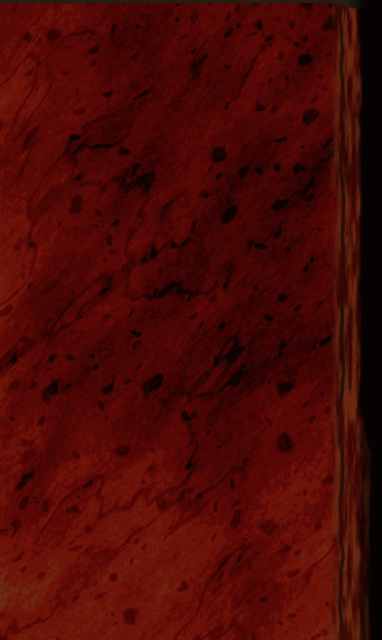
This texture is drawn by a WebGL 2 fragment shader. Its source:

```glsl
#version 300 es
precision highp float;
// Worn dark red leather cover with diagonal stains and a rubbed spine on the right.

uniform vec2 u_resolution;
out vec4 outColor;

const vec3 BLACK = vec3(0.025, 0.008, 0.004);
const vec3 STAIN = vec3(0.06, 0.01, 0.004);
const vec3 OXBLOOD = vec3(0.20, 0.01, 0.01);
const vec3 CRIMSON = vec3(0.28, 0.02, 0.01);
const vec3 RED = vec3(0.35, 0.03, 0.02);
const vec3 RUST = vec3(0.43, 0.07, 0.03);
const vec3 TAN = vec3(0.42, 0.18, 0.07);
const vec3 BACKDROP = vec3(0.15, 0.11, 0.06);

float hash(vec2 p) {
  vec3 q = fract(vec3(p.xyx) * 0.1031);
  q += dot(q, q.yzx + 33.33);
  return fract((q.x + q.y) * q.z);
}

float noise(vec2 p) {
  vec2 i = floor(p), f = fract(p);
  f = f * f * (3.0 - 2.0 * f);
  return mix(mix(hash(i), hash(i + vec2(1, 0)), f.x),
             mix(hash(i + vec2(0, 1)), hash(i + vec2(1, 1)), f.x), f.y);
}

float fbm(vec2 p) {
  float sum = 0.0, amp = 0.53;
  for (int i = 0; i < 4; i++) {
    sum += amp * noise(p);
    p = p * 2.03 + 17.3;
    amp *= 0.5;
  }
  return sum;
}

// Layered sines bend the straight flow lines.
vec2 bend(vec2 p, float amount) {
  return p + amount * (sin(p.yx * vec2(19.0, 23.0) + vec2(0.5, 2.0))
                     + 0.5 * sin(p.yx * vec2(47.0, 41.0) + vec2(3.0, 1.0)));
}

// Cellular blots: one ragged ellipse per cell, kept with the given chance.
float blots(vec2 p, float chance, float size) {
  vec2 cell = floor(p);
  float ink = 0.0;
  for (int y = -1; y <= 1; y++) {
    for (int x = -1; x <= 1; x++) {
      vec2 id = cell + vec2(x, y);
      vec2 centre = id + vec2(hash(id + 3.1), hash(id + 8.7));
      vec2 d = (p - centre) * vec2(1.0, mix(0.4, 1.0, hash(id + 5.3)));
      float radius = size * mix(0.35, 1.0, hash(id + 21.9));
      float blot = smoothstep(radius * 1.25, radius * 0.55, length(d));
      ink = max(ink, blot * step(hash(id + 40.0), chance));
    }
  }
  return ink;
}

// Tone 0 is a black stain, 1 is rust, and more is bare tan.
vec3 leather(float tone) {
  vec3 c = mix(STAIN, OXBLOOD, smoothstep(0.0, 0.27, tone));
  c = mix(c, CRIMSON, smoothstep(0.25, 0.5, tone));
  c = mix(c, RED, smoothstep(0.48, 0.75, tone));
  c = mix(c, RUST, smoothstep(0.75, 1.0, tone));
  return mix(c, TAN, smoothstep(1.0, 1.4, tone));
}

float coverTone(vec2 uv, vec2 p) {
  // Flow axes: x runs across the streaks, y runs up and to the right.
  vec2 flow = mat2(0.77, 0.64, -0.64, 0.77) * bend(p, 0.006);
  float streaks = fbm(flow * vec2(24.0, 7.0)) - 0.5;
  float clouds = fbm(p * 5.0 + 4.0) - 0.5;
  float grain = noise(flow * vec2(230.0, 85.0)) + noise(p * 260.0) - 1.0;

  // Rubbed edges and a shaded middle.
  float foot = smoothstep(0.5, 0.0, uv.y);
  float left = exp(-uv.x * 11.0);
  float hinge = smoothstep(0.65, 0.88, uv.x) * smoothstep(0.6, 0.1, uv.y);
  vec2 mid = (uv - vec2(0.55, 0.6)) / vec2(0.4, 0.3);
  float wear = 0.30 * foot + 0.34 * left + 0.26 * hinge - 0.15 * exp(-dot(mid, mid));

  // Dark veins and scattered blots.
  float ridge = abs(fbm(flow * vec2(13.0, 5.0) + 31.0) - 0.5);
  float veins = smoothstep(0.035, 0.0, ridge) * smoothstep(0.45, 0.65, noise(p * 9.0 + 2.0));
  vec2 ragged = flow + 0.012 * (vec2(noise(p * 65.0), noise(p * 65.0 + 50.0)) - 0.5);
  float corner = smoothstep(0.4, 0.9, uv.x) * smoothstep(0.75, 0.95, uv.y);
  float ink = blots(ragged * 21.0, 0.20 + 0.15 * foot, 0.25);
  ink = max(ink, 0.8 * blots(ragged * 48.0 + 9.0, 0.15 + 0.4 * corner, 0.3));

  float tone = 0.57 + wear + 0.85 * streaks + 0.5 * clouds + 0.21 * grain;
  return tone - 0.34 * veins - 0.5 * ink;
}

void main() {
  vec2 uv = gl_FragCoord.xy / u_resolution;
  vec2 p = gl_FragCoord.xy / u_resolution.y;
  vec3 color = leather(coverTone(uv, p));

  // Hinge and spine, scuffed along their length.
  float fibre = fbm(p * vec2(150.0, 22.0));
  float x = uv.x + 0.012 * (noise(p * vec2(8.0, 38.0)) - 0.5);
  float spine = smoothstep(0.86, 0.89, x);
  vec3 rubbed = mix(OXBLOOD, TAN, smoothstep(0.25, 0.72, fibre));
  color = mix(color, rubbed, 0.8 * spine);
  float groove = smoothstep(0.008, 0.001, abs(x - 0.895));
  color *= 1.0 - 0.6 * groove * smoothstep(0.2, 0.6, fibre);

  // The spine turns into shadow, a little later near the foot.
  float turn = 0.942 + 0.025 * smoothstep(0.38, 0.28, uv.y);
  color *= 1.0 - 0.55 * smoothstep(0.935, 0.95, x);
  color = mix(color, BLACK, smoothstep(turn - 0.006, turn + 0.008, x));

  // Backdrop above the upper edge.
  float top = 0.995 - 0.008 * smoothstep(0.86, 0.93, uv.x);
  float above = smoothstep(top - 0.002, top + 0.002, uv.y);
  color = mix(color, mix(BACKDROP, BLACK, smoothstep(0.9, 0.97, uv.x)), above);
  outColor = vec4(color, 1.0);
}
```
